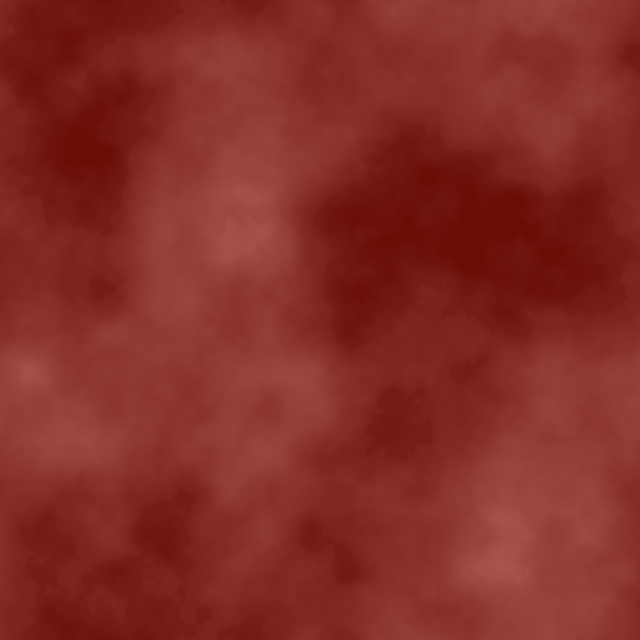
This texture is drawn by a WebGL 1 fragment shader. Its source:

```glsl
precision highp float;
// Soft red clouds: seamless fractal value noise mapped to a dark-to-light red ramp.
// The deepest tones step down along a crisp, ragged contour with a thin dark rim;
// the palest tones step up slightly in the same way.

uniform vec2 u_resolution;

const vec3 DARK_RED = vec3(0.41, 0.05, 0.02);
const vec3 PALE_RED = vec3(0.66, 0.34, 0.31);
const int OCTAVES = 6;
const float BASE_CELLS = 4.0;      // lattice cells across the canvas
const float GAIN = 0.5;            // weight of each finer octave
const float TONE_MEAN = 0.472;
const float TONE_SPREAD = 1.5;
const float STAIN_LEVEL = 0.28;    // contour of the dark patches
const float STAIN_STEP = 0.04;
const float RIM_WIDTH = 0.012;
const float RIM_DEPTH = 0.02;
const float BLOOM_LEVEL = 0.85;    // contour of the pale patches
const float BLOOM_STEP = 0.03;
const float EDGE = 0.005;          // half width of the contour smoothing

float hash(vec2 p) {
  vec3 q = fract(vec3(p.xyx) * 0.1031);
  q += dot(q, q.yzx + 33.33);
  return fract((q.x + q.y) * q.z);
}

// Cubing modulo 17 permutes 1..16, so the coarse 4 x 4 lattice
// uses every level once and keeps the overall tone balanced.
float coarseLevel(vec2 cell) {
  float index = 1.0 + cell.x + 4.0 * cell.y;
  return (mod(index * index * index, 17.0) - 0.5) / 16.0;
}

float lattice(vec2 cell, float period) {
  cell = mod(cell, period);
  if (period < BASE_CELLS + 0.5) return coarseLevel(cell);
  return hash(cell + period * 1.7);
}

float valueNoise(vec2 p, float period) {
  vec2 cell = floor(p);
  vec2 f = p - cell;
  vec2 w = f * f * f * (f * (f * 6.0 - 15.0) + 10.0);
  float near = mix(lattice(cell, period),
                   lattice(cell + vec2(1.0, 0.0), period), w.x);
  float far = mix(lattice(cell + vec2(0.0, 1.0), period),
                  lattice(cell + vec2(1.0, 1.0), period), w.x);
  return mix(near, far, w.y);
}

float clouds(vec2 uv) {
  float sum = 0.0;
  float total = 0.0;
  float weight = 1.0;
  float period = BASE_CELLS;
  vec2 shift = vec2(-0.5);
  for (int i = 0; i < OCTAVES; i++) {
    sum += weight * valueNoise(uv * period + shift, period);
    total += weight;
    weight *= GAIN;
    period *= 2.0;
    shift += vec2(0.37, 0.61);
  }
  return sum / total;
}

void main() {
  vec2 uv = gl_FragCoord.xy / u_resolution;
  uv.y = 1.0 - uv.y;
  float level = TONE_MEAN + TONE_SPREAD * (clouds(uv) - 0.5);

  // Contoured patches at both ends of the ramp
  float stain = 1.0 - smoothstep(STAIN_LEVEL - EDGE, STAIN_LEVEL + EDGE, level);
  float bloom = smoothstep(BLOOM_LEVEL - EDGE, BLOOM_LEVEL + EDGE, level);
  float rimOffset = (level - STAIN_LEVEL) / RIM_WIDTH;
  float rim = exp(-rimOffset * rimOffset);

  float tone = level - STAIN_STEP * stain - RIM_DEPTH * rim + BLOOM_STEP * bloom;
  gl_FragColor = vec4(mix(DARK_RED, PALE_RED, clamp(tone, 0.0, 1.0)), 1.0);
}
```
